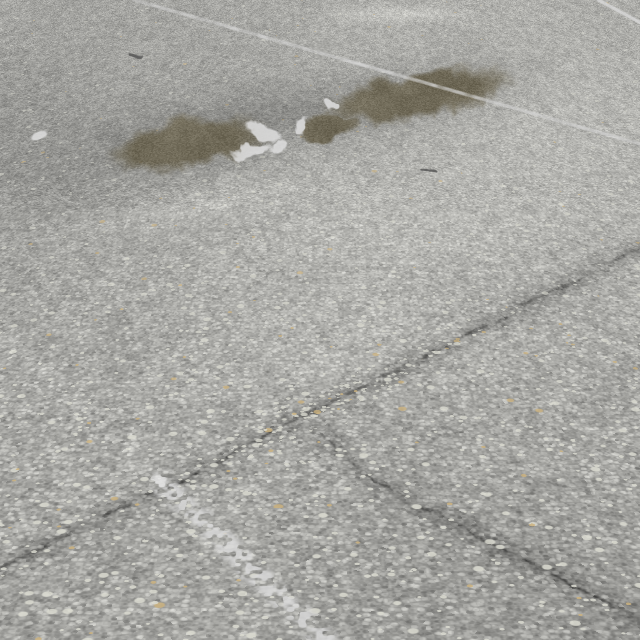
A WebGL 1 fragment shader for this texture:

```glsl
precision highp float;
uniform vec2 u_resolution;

float hash(vec2 p) {
  vec3 q = fract(p.xyx * 0.1031);
  q += dot(q, q.yzx + 33.33);
  return fract((q.x + q.y) * q.z);
}

float noise(vec2 p) {
  vec2 i = floor(p), f = fract(p);
  f = f * f * (3.0 - 2.0 * f);
  return mix(mix(hash(i), hash(i + vec2(1, 0)), f.x),
             mix(hash(i + vec2(0, 1)), hash(i + 1.0), f.x), f.y);
}

float fbm(vec2 p) {
  float sum = 0.0, amp = 0.53;
  for (int i = 0; i < 4; i++) {
    sum += amp * noise(p);
    p = p * 2.03 + 17.7;
    amp *= 0.5;
  }
  return sum;
}

vec2 warp(vec2 p, float amount) {
  return p + amount * (vec2(fbm(p * 32.0), fbm(p * 32.0 + 40.0)) - 0.5);
}

float segment(vec2 p, vec2 a, vec2 b) {
  vec2 ab = b - a;
  return length(p - a - ab * clamp(dot(p - a, ab) / dot(ab, ab), 0.0, 1.0));
}

// Distance from a tilted ellipse's centre, 1 at its rim
float ellipse(vec2 p, float x, float y, float rx, float ry, float tilt) {
  p -= vec2(x, y);
  float c = cos(tilt), s = sin(tilt);
  return length(vec2(p.x * c + p.y * s, p.y * c - p.x * s) / vec2(rx, ry));
}

float blob(vec2 p, float x, float y, float rx, float ry, float tilt) {
  float e = ellipse(p, x, y, rx, ry, tilt);
  return exp(-e * e);
}

// Nearest stone: distance in cells and its random value
vec2 stones(vec2 q) {
  vec2 nearest = vec2(9.0, 0.0);
  for (int y = -1; y <= 1; y++) {
    for (int x = -1; x <= 1; x++) {
      vec2 c = floor(q) + vec2(x, y);
      vec2 offset = c + 0.15 + 0.7 * vec2(hash(c), hash(c + 71.3)) - q;
      float d = length(offset * vec2(0.85, 1.15));
      if (d < nearest.x) nearest = vec2(d, hash(c + 133.7));
    }
  }
  return nearest;
}

void main() {
  vec2 p = gl_FragCoord.xy / u_resolution;
  vec2 w = warp(p, 0.012), ripple = warp(p, 0.035);
  float depth = 1.4 - p.y, near = smoothstep(1.0, 0.15, p.y);
  vec2 ground = vec2((p.x - 0.5) / depth, -1.5 * log(depth)) + 5.0;

  // Broad tones of the asphalt
  float tone = 0.655 + 0.05 * (fbm(p * vec2(5, 9)) - 0.5);
  tone += 0.06 * blob(p, 0.58, 0.56, 0.42, 0.2, 0.3);
  tone += 0.04 * blob(p, 0.92, 0.86, 0.3, 0.2, 0.0);
  tone += 0.06 * blob(p, 0.25, 0.665, 0.19, 0.025, 0.2);
  tone += 0.09 * blob(w, 0.62, 0.977, 0.1, 0.011, 0.0);
  tone -= 0.07 * blob(p, 0.03, 0.76, 0.25, 0.16, 0.2);
  tone -= 0.035 * blob(p, 0.85, 0.06, 0.35, 0.2, -0.4);

  // Cracks and the worn ground beside them
  float bend = 0.015 * sin(p.x * 16.0) * smoothstep(0.6, 0.3, p.x);
  float crack = 0.89 * abs(w.y - 0.112 - 0.5 * w.x - bend * step(0.2, p.x) * 0.5);
  float branch = min(segment(w, vec2(0.495, 0.33), vec2(0.58, 0.25)),
                     segment(w, vec2(0.58, 0.25), vec2(1.0, 0.03)));
  float fracture = min(crack, branch + 0.001);
  tone -= 0.09 * exp(-fracture * fracture / 0.0003);
  tone -= 0.15 * smoothstep(0.25, 0.6, noise(p * 60.0)) * smoothstep(0.005, 0.0005, fracture);

  // Aggregate grain, coarser toward the viewer
  vec2 grit = stones(ground * 125.0);
  tone += (grit.y - 0.5) * smoothstep(0.65, 0.2, grit.x) * mix(0.09, 0.26, near);
  tone -= 0.05 * near * smoothstep(0.4, 0.75, grit.x);
  float speckle = noise(ground * 300.0) - 0.5;
  tone += 0.13 * speckle + 0.08 * (noise(ground * 70.0) - 0.5);
  vec3 color = tone * vec3(1.0, 1.0, 0.978);

  // Scattered pale and tan pebbles, gathered on the main crack
  float gravel = exp(-crack * crack / 0.0003) * blob(p, 0.5, 0.36, 0.22, 0.16, 0.5);
  for (int i = 0; i < 2; i++) {
    vec2 pebble = stones(ground * (60.0 + 38.0 * float(i)));
    float radius = 0.13 + 0.17 * fract(pebble.y * 57.0);
    float shape = step(0.98 - 0.07 * near - 0.5 * gravel, pebble.y);
    shape *= smoothstep(radius + 0.12, radius - 0.05, pebble.x);
    vec3 tint = mix(vec3(0.86, 0.86, 0.82), vec3(0.8, 0.7, 0.5), step(0.9, fract(pebble.y * 391.0)));
    color = mix(color, tint, shape * mix(0.45, 0.85, near));
  }

  // Puddle with a damp margin
  float pool = ellipse(ripple, 0.295, 0.775, 0.118, 0.037, 0.16);
  pool = min(pool, ellipse(ripple, 0.655, 0.85, 0.135, 0.033, 0.2));
  pool = min(pool, ellipse(ripple, 0.515, 0.801, 0.04, 0.018, 0.0));
  float damp = blob(p, 0.33, 0.795, 0.17, 0.055, 0.2) + blob(p, 0.63, 0.848, 0.18, 0.045, 0.2);
  color *= 1.0 - 0.17 * min(damp, 1.0);
  vec3 water = vec3(0.43, 0.405, 0.33) + 0.12 * (fbm(p * 30.0) - 0.5) + 0.1 * speckle;
  color = mix(color, water, 0.92 * smoothstep(1.2, 0.72, pool));

  // Sky glints on the water, and a pale leaf
  float glint = ellipse(ripple, 0.395, 0.768, 0.028, 0.008, 0.2);
  glint = min(glint, ellipse(ripple, 0.433, 0.773, 0.012, 0.01, 0.8));
  glint = min(glint, ellipse(ripple, 0.414, 0.795, 0.019, 0.01, -0.5));
  glint = min(glint, ellipse(ripple, 0.475, 0.808, 0.009, 0.011, 0.0));
  glint = min(glint, ellipse(ripple, 0.522, 0.831, 0.01, 0.007, 0.0));
  glint = min(glint, ellipse(w, 0.059, 0.789, 0.013, 0.006, 0.4));
  color = mix(color, vec3(0.86), 0.9 * smoothstep(1.25, 0.75, glint));

  // Painted lines, thin far away and worn nearby
  float stripe = segment(p, vec2(0.21, 1.0), vec2(1.0, 0.775));
  float corner = segment(p, vec2(0.935, 1.0), vec2(1.0, 0.965));
  float thin = max((0.3 + 0.5 * noise(p * 90.0)) * smoothstep(0.0042, 0.001, stripe),
                   0.8 * smoothstep(0.004, 0.001, corner));
  float paint = segment(w, vec2(0.254, 0.245), vec2(0.508, 0.0));
  float flakes = smoothstep(0.35, 0.65, noise(ground * 150.0));
  color = mix(color, vec3(0.85), max(thin, 0.85 * flakes * smoothstep(0.026, 0.008, paint)));
  color += 0.05 * flakes * smoothstep(0.03, 0.005, segment(w, vec2(0.02, 0.46), vec2(0.25)));

  // Dark twigs
  float twig = min(segment(w, vec2(0.66, 0.735), vec2(0.683, 0.73)),
                   segment(w, vec2(0.203, 0.915), vec2(0.219, 0.913)));
  color = mix(color, vec3(0.32), 0.8 * smoothstep(0.0035, 0.001, twig));

  gl_FragColor = vec4(color, 1.0);
}
```
